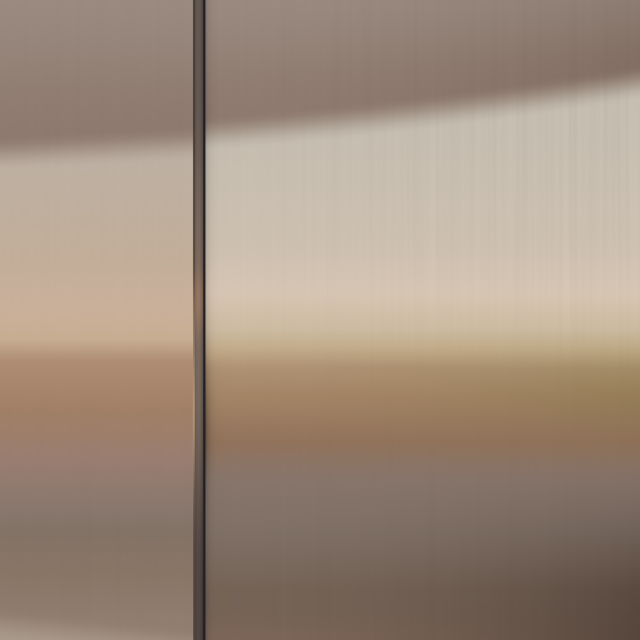
This texture is drawn by a Shadertoy shader. Its source:

```glsl
// Brushed metal panels with a dark vertical seam and soft warm reflections.

const float SEAM_LEFT = 0.302;
const float SEAM_RIGHT = 0.321;
const float GROOVE_LEFT = 0.3175;
const float GRAIN_STRENGTH = 0.011;
const float EDGE_SOFTNESS = 0.029;
const vec3 SHADE_TOP = vec3(0.605, 0.545, 0.505);
const vec3 SHADE_LOW = vec3(0.555, 0.475, 0.430);
const vec3 GROOVE_COLOR = vec3(0.13, 0.125, 0.15);
const vec3 RIM_COLOR = vec3(0.80, 0.68, 0.54);

// Reflection stops, top to bottom: rgb and height.
const int STOPS = 11;
const vec4 LEFT_STOPS[STOPS] = vec4[STOPS](
    vec4(0.74, 0.69, 0.64, 0.76), vec4(0.76, 0.68, 0.60, 0.60),
    vec4(0.79, 0.69, 0.61, 0.52), vec4(0.78, 0.68, 0.57, 0.47),
    vec4(0.68, 0.55, 0.45, 0.435), vec4(0.63, 0.50, 0.40, 0.36),
    vec4(0.60, 0.49, 0.44, 0.28), vec4(0.54, 0.47, 0.43, 0.21),
    vec4(0.51, 0.45, 0.40, 0.17), vec4(0.54, 0.46, 0.40, 0.10),
    vec4(0.57, 0.49, 0.44, 0.03));
const vec4 RIGHT_STOPS[STOPS] = vec4[STOPS](
    vec4(0.77, 0.74, 0.69, 0.80), vec4(0.80, 0.75, 0.69, 0.62),
    vec4(0.84, 0.77, 0.70, 0.54), vec4(0.80, 0.73, 0.63, 0.485),
    vec4(0.76, 0.67, 0.54, 0.455), vec4(0.68, 0.57, 0.45, 0.425),
    vec4(0.64, 0.52, 0.40, 0.38), vec4(0.57, 0.45, 0.36, 0.31),
    vec4(0.53, 0.46, 0.42, 0.25), vec4(0.50, 0.44, 0.40, 0.17),
    vec4(0.46, 0.39, 0.34, 0.08));

vec3 gradient(vec4 stops[STOPS], float y) {
    vec3 color = stops[0].rgb;
    for (int i = 1; i < STOPS; i++) {
        float span = stops[i - 1].w - stops[i].w;
        color = mix(color, stops[i].rgb, clamp((stops[i - 1].w - y) / span, 0.0, 1.0));
    }
    return color;
}

float bump(float x, float center, float width) {
    float d = (x - center) / width;
    return exp(-d * d);
}

// Layered sines, long in y and fine in x, give the brushing marks.
float brushGrain(vec2 p) {
    float sum = 0.0;
    float frequency = 83.0;
    for (int i = 0; i < 6; i++) {
        float phase = 2.4 * float(i) + 2.0 * sin(p.x * frequency * 0.21 + p.y * 3.0);
        sum += sin(p.x * frequency + phase) * (0.7 + 0.3 * sin(p.y * 9.0 + phase));
        frequency *= 1.53;
    }
    return sum / 3.0;
}

// Height of the upper reflection edge, offset across the seam.
float reflectionEdge(float x, bool rightPanel) {
    float d = x - SEAM_RIGHT;
    return rightPanel ? 0.79 + d * (0.075 + 0.066 * d) : 0.759 + 0.055 * x;
}

vec3 panel(vec2 p) {
    bool rightPanel = p.x > 0.5 * (SEAM_LEFT + SEAM_RIGHT);
    float across = clamp((p.x - SEAM_RIGHT) / (1.0 - SEAM_RIGHT), 0.0, 1.0);
    vec3 color = rightPanel ? gradient(RIGHT_STOPS, p.y) : gradient(LEFT_STOPS, p.y);

    // Golden band and darker lower corner toward the right.
    color += across * across * bump(p.y, 0.39, 0.07) * vec3(-0.055, -0.03, -0.06);
    float lowDark = across * across * (1.0 - smoothstep(0.0, 0.34, p.y));
    color -= lowDark * vec3(0.12, 0.115, 0.105);

    // Pale reflection and warm tint along the bottom.
    float cornerLine = 0.025 - 0.10 * p.x;
    float corner = 1.0 - smoothstep(cornerLine - 0.025, cornerLine + 0.025, p.y);
    if (!rightPanel) color = mix(color, vec3(0.66, 0.60, 0.54), corner);
    else color += vec3(0.03, 0.01, 0.005) * (1.0 - across) * (1.0 - smoothstep(0.0, 0.05, p.y));

    // Shaded upper area above the slanted edge.
    float edge = reflectionEdge(p.x, rightPanel);
    float above = smoothstep(edge - EDGE_SOFTNESS, edge + EDGE_SOFTNESS, p.y);
    vec3 shade = mix(SHADE_LOW, SHADE_TOP, smoothstep(edge, 1.04, p.y));
    shade -= 0.05 * across * across;
    color = mix(color, shade, above);

    // Brushing shows most in the bright area at the right.
    float visible = smoothstep(0.38, 0.60, p.y) * (1.0 - 0.85 * above);
    float amount = rightPanel ? 0.25 + 0.9 * across * visible : 0.2;
    return color + GRAIN_STRENGTH * amount * brushGrain(p);
}

vec3 seamBody(vec2 p) {
    vec3 color = mix(vec3(0.29, 0.25, 0.235), vec3(0.43, 0.37, 0.33), smoothstep(0.08, 0.42, p.y));
    color = mix(color, vec3(0.36, 0.315, 0.295), smoothstep(0.62, 0.85, p.y));
    color += vec3(0.10, 0.05, 0.02) * bump(p.y, 0.53, 0.05);
    float t = (p.x - SEAM_LEFT) / (GROOVE_LEFT - SEAM_LEFT);
    return color * (0.82 + 0.28 * sin(3.14 * clamp(t, 0.0, 1.0)));
}

void mainImage(out vec4 fragColor, in vec2 fragCoord) {
    vec2 p = fragCoord / iResolution.xy;
    float aa = 0.75 / iResolution.x;
    vec3 color = panel(p);

    // Contact shadow beside the groove.
    float distanceRight = max(p.x - SEAM_RIGHT, 0.0);
    float shadow = 0.22 * exp(-distanceRight / 0.006) * (0.7 + 0.9 * bump(p.y, 0.34, 0.10));
    color *= 1.0 - shadow * step(SEAM_RIGHT - aa, p.x);

    // Seam strip, dark groove and lit left rim.
    float strip = smoothstep(-aa, aa, p.x - SEAM_LEFT) * smoothstep(-aa, aa, SEAM_RIGHT - p.x);
    float groove = smoothstep(-aa, aa, p.x - GROOVE_LEFT);
    color = mix(color, mix(seamBody(p), GROOVE_COLOR, groove), strip);
    float rim = bump(p.x, SEAM_LEFT + 0.001, 0.0014);
    color = mix(color, RIM_COLOR, rim * (0.1 + 0.75 * bump(p.y, 0.36, 0.11)));
    color *= 1.0 - 0.35 * rim * smoothstep(0.48, 0.60, p.y);

    fragColor = vec4(clamp(color, 0.0, 1.0), 1.0);
}
```
